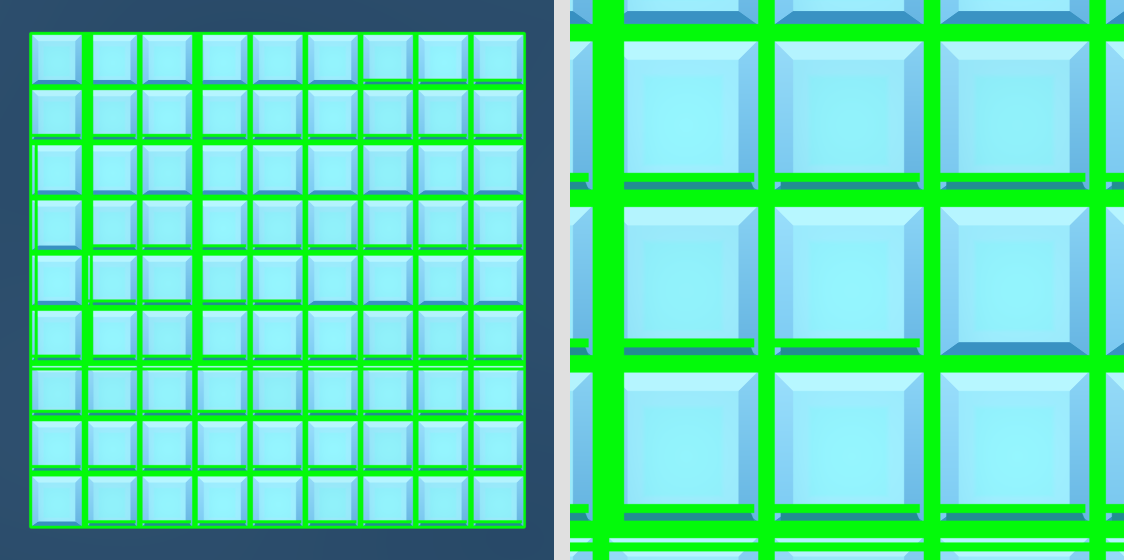
Left, the full canvas; right, a detail of the centre.
A WebGL 1 fragment shader for this pattern:

```glsl
precision highp float;
uniform vec2 u_resolution;

#define COUNT 9.0
#define BOARD_SIZE 0.887
#define BOARD_CORNER vec2(0.0521, 0.056)
#define LINE_HALF 0.054
#define THIN_LINE 0.054
#define BEVEL 0.125
#define SOFTNESS 0.85
#define GREEN vec3(0.01, 0.98, 0.04)
#define GLASS vec3(0.56, 0.93, 0.98)
#define NAVY vec3(0.17, 0.30, 0.42)
#define SHADE vec3(0.22, 0.57, 0.76)
#define TEAL vec3(0.06, 0.54, 0.42)

float aa;

float edge(float at, float x) {
  return smoothstep(at - aa, at + aa, x);
}

float band(float from, float to, float x) {
  return edge(from, x) * (1.0 - edge(to, x));
}

// 1 when an integer-valued index lies in the closed range
float within(float lo, float hi, float i) {
  return step(lo - 0.5, i) * step(i, hi + 0.5);
}

float hash(vec2 p) {
  return fract(sin(dot(p, vec2(12.99, 78.23))) * 4375.85);
}

// Bevelled glass tile, with f.y pointing down
vec3 tile(vec2 f, vec2 id) {
  float left = f.x - 0.04;
  float right = 0.96 - f.x;
  float top = f.y - 0.04;
  float bottom = (0.96 - f.y) * 1.4;
  float sides = min(left, right);
  float ends = min(top, bottom);
  float inset = min(sides, ends);

  // Raised face: pale rim around a calmer centre
  float glow = 1.0 - smoothstep(0.0, 0.5, length(f - vec2(0.52, 0.56)));
  vec3 face = GLASS + vec3(0.015, 0.025, 0.01) * glow;
  float rim = 1.0 - smoothstep(0.20, 0.245, inset);
  face += vec3(0.045, -0.015, 0.005) * rim;
  face -= vec3(0.05, 0.035, 0.015) * smoothstep(0.35, 0.0, left) * f.y;

  // Four slopes meeting on the diagonals
  vec3 leftSlope = mix(vec3(0.60, 0.87, 0.98), vec3(0.47, 0.78, 0.94), f.y);
  vec3 rightSlope = mix(vec3(0.54, 0.83, 0.96), vec3(0.39, 0.70, 0.88), f.y);
  vec3 topSlope = vec3(0.71, 0.96, 1.0);
  vec3 sideColour = mix(leftSlope, rightSlope, edge(0.5, f.x));
  vec3 endColour = mix(topSlope, SHADE, edge(0.5, f.y));
  vec3 slope = mix(endColour, sideColour, edge(0.0, ends - sides));
  vec3 colour = mix(slope, face, edge(BEVEL, inset));
  return colour + 0.02 * (hash(id) - 0.5);
}

// Cells whose lower bevel is cut by an extra green line
float hasLedge(vec2 id) {
  float first = 6.0 * within(0.0, 0.0, id.y) + 9.0 * within(2.0, 2.0, id.y)
    + within(3.0, 4.0, id.y) + within(8.0, 8.0, id.y);
  float last = 8.0 - 4.0 * within(4.0, 4.0, id.y);
  return within(first, last, id.x);
}

vec3 cell(vec2 f, vec2 id) {
  vec3 colour = tile(f, id);

  // Lower ledge and the dark sliver below it
  float ledge = hasLedge(id);
  float sliver = band(0.89, 0.96, f.y) * band(0.09, 0.91 + 0.4 * (f.y - 0.9), f.x);
  colour = mix(colour, mix(TEAL, SHADE, 0.45), ledge * sliver);
  float ledgeLine = band(0.848, 0.848 + THIN_LINE, f.y) * (1.0 - edge(0.93, f.x));
  colour = mix(colour, GREEN, ledge * ledgeLine);

  // Doubled line across the top of one row
  float doubled = within(6.0, 6.0, id.y);
  colour = mix(colour, GREEN, doubled * band(0.08, 0.08 + THIN_LINE, f.y));

  // Doubled line down the left of a few tiles
  float split = within(0.0, 0.0, id.x) * within(2.0, 5.0, id.y);
  split = max(split, within(1.0, 1.0, id.x) * within(4.0, 4.0, id.y));
  colour = mix(colour, GREEN, split * band(0.10, 0.10 + THIN_LINE, f.x));

  // Main lattice, thickened beside two upper columns
  float upper = within(0.0, 5.0, id.y);
  float thick = upper * max(within(1.0, 1.0, id.x), within(3.0, 3.0, id.x));
  thick *= 1.0 - split;
  float leftWidth = LINE_HALF + 0.09 * thick + 0.015 * within(1.0, 1.0, id.x);
  float inside = band(leftWidth, 1.0 - LINE_HALF * 0.85, f.x);
  inside *= band(LINE_HALF, 1.0 - LINE_HALF * 0.95, f.y);
  return mix(GREEN, colour, inside);
}

void main() {
  vec2 p = gl_FragCoord.xy / u_resolution.y;
  vec2 grid = (p - BOARD_CORNER) * COUNT / BOARD_SIZE;
  grid.y = COUNT - grid.y;
  aa = SOFTNESS * COUNT / (BOARD_SIZE * u_resolution.y);

  // Quiet backdrop with slow layered waves
  float wave = sin(p.x * 5.0 + p.y * 3.0) + sin(p.y * 7.0 - p.x * 2.0);
  vec3 backdrop = NAVY + 0.006 * wave;

  // Board with slightly rounded corners
  vec2 id = clamp(floor(grid), 0.0, COUNT - 1.0);
  vec2 d = abs(grid - 0.5 * COUNT) - 0.5 * COUNT + 0.04;
  float outside = length(max(d, 0.0)) + min(max(d.x, d.y), 0.0) - 0.04;
  vec3 colour = mix(cell(grid - id, id), backdrop, edge(0.0, outside));
  gl_FragColor = vec4(colour, 1.0);
}
```
